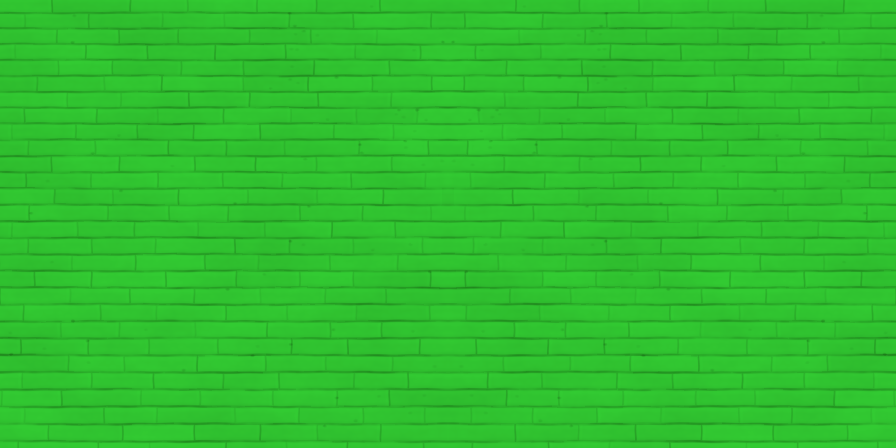
A Shadertoy shader for this texture:

```glsl
// Painted green brick wall in running bond, mirrored about the vertical centre line.
// Courses grow slightly taller downwards; worn joints, chips and mottled paint
// are built from hashes, layered sines and cellular noise, all in course-height units.

#define COURSES 27.2         // courses over the canvas height
#define COURSE_STRETCH 1.55  // how much taller the lower courses become
#define BRICK_LENGTH 4.0     // in course heights
#define BED_WIDTH 0.085      // half width of horizontal joints
#define HEAD_WIDTH 0.06      // half width of vertical joints
#define LENGTH_JITTER 0.28
#define CHIP_AMOUNT 0.05     // share of noise cells holding a chip
#define MOTTLE 0.085         // strength of the broad paint variation
#define PAINT_LIGHT vec3(0.197, 0.797, 0.197)
#define PAINT_DARK vec3(0.115, 0.49, 0.105)

float hash(vec2 p) {
    vec3 q = fract(vec3(p.xyx) * 0.1031);
    q += dot(q, q.yzx + 33.33);
    return fract((q.x + q.y) * q.z);
}

// Distance to the nearest scattered point, and the random value of its cell
vec2 cellular(vec2 p) {
    vec2 cell = floor(p);
    vec2 nearest = vec2(9.0, 0.0);
    for (int j = -1; j <= 1; j++)
    for (int i = -1; i <= 1; i++) {
        vec2 c = cell + vec2(i, j);
        vec2 point = c + vec2(hash(c + 3.7), hash(c + 41.3));
        float d = distance(p, point);
        if (d < nearest.x) nearest = vec2(d, hash(c + 87.1));
    }
    return nearest;
}

// Smooth irregular variation, about -1 to 1
float layeredSines(vec2 p) {
    float sum = 0.0, weight = 0.5;
    for (int i = 0; i < 4; i++) {
        sum += weight * sin(p.x + 1.7 * sin(p.y * 0.8)) * cos(p.y + 1.3 * sin(p.x * 0.7));
        p = mat2(1.5, 1.1, -1.1, 1.5) * p + 4.3;
        weight *= 0.6;
    }
    return sum;
}

// Soft-edged line profile, widened to at least a pixel
float line(float d, float halfWidth, float pixel) {
    return 1.0 - smoothstep(0.2 * halfWidth, halfWidth + 0.5 * pixel, abs(d));
}

void mainImage(out vec4 fragColor, in vec2 fragCoord) {
    float pixel = COURSES / iResolution.y;

    // Mirrored wall coordinates: x outwards from the centre, y downwards in courses
    float down = 1.0 - fragCoord.y / iResolution.y;
    float side = abs(fragCoord.x - 0.5 * iResolution.x) / iResolution.y;
    vec2 wall = vec2(side * COURSES,
        (COURSES + COURSE_STRETCH) * down - COURSE_STRETCH * down * down + 0.18);
    vec2 bent = wall;
    bent.y += 0.02 * sin(0.4 * wall.x + 1.3 * wall.y) + 0.012 * sin(2.7 * wall.x - 1.9 * wall.y);

    // Brick layout: alternate courses shift by half, each end is jittered
    float course = floor(bent.y);
    float bond = 0.5 * mod(course, 2.0) + 0.3 * hash(vec2(course, 5.0));
    float along = bent.x / BRICK_LENGTH + bond;
    float head = floor(along + 0.5);
    float headAt = head + LENGTH_JITTER * (hash(vec2(head, course)) - 0.5);
    float headX = (headAt - bond) * BRICK_LENGTH;
    float headSeen = smoothstep(0.9, 1.0, headX);   // no sliver bricks at the centre
    vec2 brick = vec2(head + step(headAt, along), course);

    // Joints, fading and deepening along their length
    float bedRow = floor(bent.y + 0.5);
    float toBed = bent.y - bedRow;
    float toHead = bent.x - headX + 0.015 * sin(5.0 * bent.y + 9.0 * head);
    float wear = layeredSines(vec2(wall.x * 0.8, bedRow * 3.1));
    float segment = hash(vec2(floor(along * 2.0 + 0.37), bedRow + 71.0)) - 0.5;
    float bedDepth = clamp(0.33 + 0.28 * wear + 0.2 * segment, 0.08, 0.68);
    float headDepth = mix(0.1, 0.38, hash(vec2(head, course) + 19.0)) * headSeen;
    float bed = line(toBed, BED_WIDTH, pixel) * bedDepth;
    float headJoint = line(toHead, HEAD_WIDTH, pixel) * headDepth;
    float joint = max(bed, headJoint);

    // Rounded brick edges: shaded underside, lit top lip and lit end
    float underside = smoothstep(-0.3, -0.04, toBed) * (1.0 - smoothstep(-0.04, 0.08, toBed));
    float lip = smoothstep(0.05, 0.16, toBed) * (1.0 - smoothstep(0.18, 0.4, toBed));
    float litEnd = smoothstep(0.05, 0.14, toHead) * (1.0 - smoothstep(0.16, 0.3, toHead)) * headSeen;

    // Chips and pits, ragged, deepest near joints
    vec2 pit = cellular(wall * vec2(1.1, 1.5));
    float nearJoint = 1.0 - smoothstep(0.05, 0.3, min(abs(toBed), abs(toHead)));
    float chipSize = 0.17 + 0.06 * layeredSines(wall * 7.0);
    float chip = step(1.0 - CHIP_AMOUNT, pit.y)
        * (1.0 - smoothstep(0.2 * chipSize, chipSize + 0.5 * pixel, pit.x))
        * mix(0.1, 0.32, nearJoint);

    // Paint: per-brick tone, broad mottling and fine grain
    float shade = 0.105 + 0.07 * (hash(brick + 61.0) - 0.5);
    shade += MOTTLE * layeredSines(wall * vec2(0.35, 0.6));
    shade += 0.03 * layeredSines(wall * vec2(0.11, 0.17) + 2.0);
    shade += 0.035 * (cellular(wall * vec2(1.8, 2.6)).x - 0.45);
    shade += 0.08 * underside - 0.045 * lip - 0.03 * litEnd + joint + chip;

    fragColor = vec4(mix(PAINT_LIGHT, PAINT_DARK, clamp(shade, 0.0, 1.0)), 1.0);
}
```
